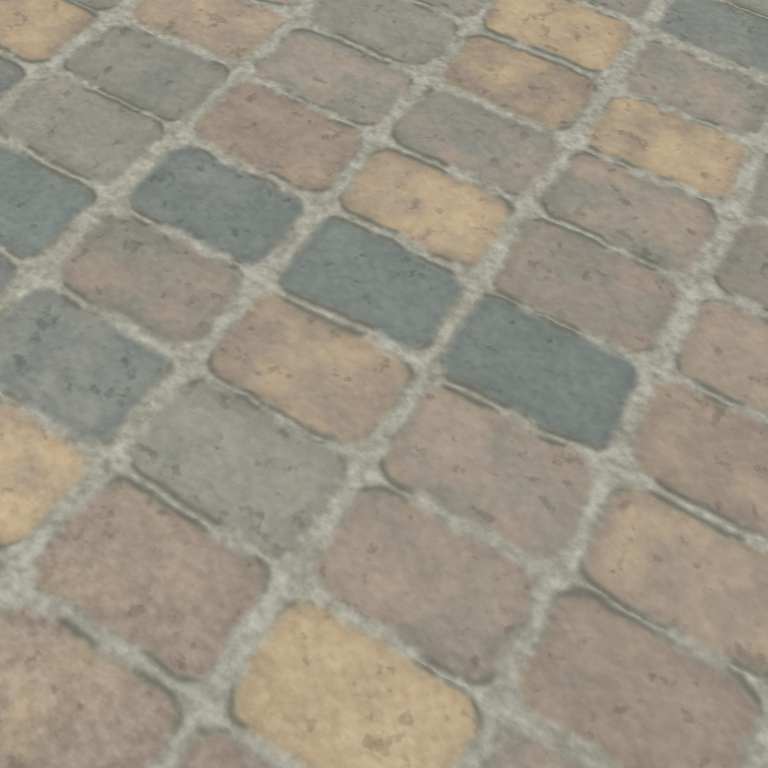
Reproduce this texture procedurally as a WebGL 2 fragment shader.

```glsl
#version 300 es
precision highp float;
// Worn cobblestone paving seen at an angle: a perspective matrix maps the
// canvas to a ground grid, each cell holds one rounded, jittered stone with
// its own tone, and pale mottled grout with dark crevices fills the joints.

#define STONE_ASPECT 1.5    // stone length over stone height
#define JOINT_LONG 0.045    // half joint along the long sides
#define JOINT_END 0.075     // half joint at the short ends
#define CORNER 0.17         // corner radius
#define EDGE_SOFT 0.05      // blur of the stone outline
#define WOBBLE 0.085        // unevenness of the outlines
#define ROW_SHIFT 0.14      // random slide of each column
#define GRAIN 0.085         // strength of the fine grain
#define CREVICE 0.62        // darkness of the gaps

uniform vec2 u_resolution;
out vec4 fragColor;

const vec3 SLATE = vec3(0.49, 0.515, 0.495);
const vec3 GREY  = vec3(0.565, 0.56, 0.52);
const vec3 BROWN = vec3(0.63, 0.575, 0.515);
const vec3 SAND  = vec3(0.72, 0.645, 0.53);
const vec3 GROUT = vec3(0.645, 0.64, 0.585);
const vec3 GAP   = vec3(0.37, 0.37, 0.33);

// Columns: step along a stone, step to the next row, grid origin
const mat3 GROUND_TO_CANVAS = mat3(
    0.216, -0.160, -0.060,
    0.1232, 0.1655, 0.073,
    0.1406, 0.3984, 1.0);

float hash(vec2 p) {
    vec3 q = fract(vec3(p.xyx) * 0.1031);
    q += dot(q, q.yzx + 33.33);
    return fract((q.x + q.y) * q.z);
}

float noise(vec2 p) {
    vec2 i = floor(p), f = fract(p);
    f = f * f * (3.0 - 2.0 * f);
    return mix(mix(hash(i), hash(i + vec2(1, 0)), f.x),
               mix(hash(i + vec2(0, 1)), hash(i + vec2(1, 1)), f.x), f.y);
}

float fbm(vec2 p) {
    float sum = 0.0, weight = 0.5;
    for (int i = 0; i < 4; i++) {
        sum += weight * noise(p);
        p = mat2(1.6, 1.2, -1.2, 1.6) * p + 17.3;
        weight *= 0.5;
    }
    return sum / 0.9375;
}

float roundedBox(vec2 p, vec2 halfSize, float radius) {
    vec2 q = abs(p) - halfSize + radius;
    return length(max(q, 0.0)) + min(max(q.x, q.y), 0.0) - radius;
}

// Slate to sand along one warmth axis
vec3 stoneTone(float warmth) {
    vec3 tone = mix(SLATE, GREY, smoothstep(0.1, 0.42, warmth));
    tone = mix(tone, BROWN, smoothstep(0.45, 0.74, warmth));
    return mix(tone, SAND, smoothstep(0.76, 1.0, warmth));
}

void main() {
    // Canvas to ground plane
    vec2 uv = gl_FragCoord.xy / u_resolution;
    vec3 projected = inverse(GROUND_TO_CANVAS) * vec3(uv, 1.0);
    vec2 ground = projected.xy / projected.z;
    vec2 surface = ground * vec2(STONE_ASPECT, 1.0);

    // Uneven grid of stones
    vec2 warp = vec2(fbm(surface * 4.0), fbm(surface * 4.0 + 41.0)) - 0.5;
    vec2 grid = ground + warp * WOBBLE * vec2(1.0 / STONE_ASPECT, 1.0);
    grid.y += (hash(vec2(floor(grid.x), 7.0)) - 0.5) * ROW_SHIFT;
    vec2 cell = floor(grid);
    vec2 jitter = vec2(hash(cell + 11.0), hash(cell + 29.0)) - 0.5;

    // Distance to the stone outline, in row heights
    vec2 local = (fract(grid) - 0.5) * vec2(STONE_ASPECT, 1.0) - jitter * 0.045;
    vec2 halfSize = vec2(STONE_ASPECT * 0.5 - JOINT_END, 0.5 - JOINT_LONG);
    halfSize -= 0.03 * hash(cell + 53.0);
    float dist = roundedBox(local, halfSize, CORNER);
    float stoneMask = 1.0 - smoothstep(-EDGE_SOFT, EDGE_SOFT, dist);

    // Stone face: own tone, broad stains, fine grain, small pits
    float stain = fbm(surface * 3.2 + cell * 5.7) - 0.5;
    float grain = fbm(surface * vec2(17.0, 21.0)) - 0.5;
    float nearness = smoothstep(1.0, -2.0, ground.y);
    float warmth = hash(cell + 3.0) * 0.95 + nearness * 0.14 + stain * 0.35;
    vec3 stone = stoneTone(clamp(warmth, 0.0, 1.0));
    stone *= 0.97 + 0.07 * hash(cell + 71.0) + stain * 0.1;
    stone += grain * GRAIN * (1.0 + nearness);
    float pits = smoothstep(0.66, 0.82, fbm(surface * 9.0 + cell * 3.1));
    stone *= 1.0 - 0.12 * pits;
    stone *= 1.0 - 0.05 * smoothstep(-0.16, 0.0, dist);

    // Crumbly grout, with broken dark gaps mostly on the long sides
    vec3 grout = GROUT + grain * 0.2 + (fbm(surface * 7.0 + 90.0) - 0.5) * 0.14;
    float longSide = smoothstep(0.2, 0.04, halfSize.y - abs(local.y));
    float broken = smoothstep(0.4, 0.62, fbm(surface * 3.5 + 63.0));
    float gapLine = exp(-pow((dist - 0.015) / 0.032, 2.0));
    float gap = CREVICE * gapLine * broken * mix(0.3, 1.0, longSide);

    vec3 color = mix(mix(grout, stone, stoneMask), GAP, gap);
    fragColor = vec4(clamp(color, 0.0, 1.0), 1.0);
}
```
